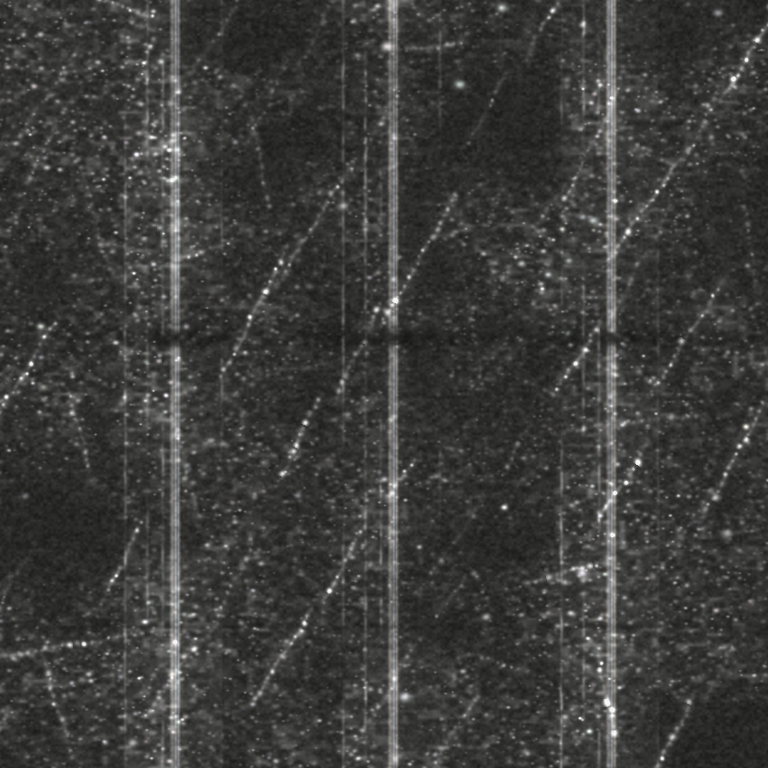
Reproduce this texture procedurally as a Shadertoy shader.

```glsl
// Dark speckled plate with pale vertical rails, faint guide lines and dotted scratches.
// Cellular grains give the specks, beads along rotated segments give the scratches,
// and distances to the nearest rail give the rails, guides and haze.

#define RAIL_START 0.228
#define RAIL_STEP 0.284
#define RAIL_HALF_WIDTH 0.0064
#define RAIL_LIGHT 0.29
#define BAND_HEIGHT 0.560
#define SCRATCHES 58
#define BEAD_STEP 0.0105
#define BEAD_LIGHT 1.05
#define SPECK_LIGHT 0.52
#define FLOOR_LIGHT 0.094
#define FLOOR_NOISE 0.112

float hash(vec2 p) {
    vec3 q = fract(p.xyx * 0.1031);
    q += dot(q, q.yzx + 33.33);
    return fract((q.x + q.y) * q.z);
}

vec2 hash2(vec2 p) {
    return vec2(hash(p), hash(p + 71.7));
}

float noise(vec2 p) {
    vec2 id = floor(p), f = fract(p);
    f = f * f * (3.0 - 2.0 * f);
    float low = mix(hash(id), hash(id + vec2(1, 0)), f.x);
    float high = mix(hash(id + vec2(0, 1)), hash(id + vec2(1, 1)), f.x);
    return mix(low, high, f.y);
}

float bell(float x, float width) {
    return exp(-x * x / (width * width));
}

// Freely jittered grains, one per cell; a higher rarity leaves fewer bright ones
vec3 grains(vec2 uv, float cells, float radius, float rarity) {
    vec2 p = uv * cells + cells * 0.37;
    vec3 sum = vec3(0.0);
    for (int k = 0; k < 4; k++) {
        vec2 id = floor(p - 0.5) + vec2(k & 1, k >> 1);
        float size = radius * (0.55 + 0.7 * hash(id + 13.1));
        vec2 d = (p - id - hash2(id + 5.3)) / (cells * size);
        d.x *= 0.8;
        vec3 tint = 1.0 + 0.10 * (vec3(hash(id + 2.1), hash(id + 4.7), hash(id + 8.9)) - 0.5);
        sum += tint * pow(hash(id + 29.0), rarity) * exp(-dot(d, d));
    }
    return sum;
}

// Beads of uneven size strung along one segment, spread evenly over the canvas
float scratch(vec2 uv, float index) {
    vec2 seed = vec2(index * 3.7 + 1.0, index * 1.9 + 17.0);
    float kind = hash(seed + 3.0), vary = hash(seed + 9.0) - 0.5;
    float reach = mix(0.04, 0.13, hash(seed + 23.0));
    float angle = 1.04 + 0.20 * vary;
    if (kind > 0.64) angle = 1.78 + 0.20 * vary;
    if (kind > 0.80) {
        angle = (vary > 0.0 ? 0.06 : -0.20) + 0.4 * vary;
        reach *= 1.2;
    }
    vec2 along = vec2(cos(angle), sin(angle));
    vec2 offset = uv - fract(index * vec2(0.7549, 0.5698) + 0.31);
    float s = dot(offset, along);
    float t = dot(offset, vec2(-along.y, along.x));
    if (abs(s) > reach || abs(t) > 0.018) return 0.0;

    t += 0.0015 * sin(s * 70.0 + index);
    float id = floor(s / BEAD_STEP);
    vec2 key = vec2(id + 60.0, index + 7.0);
    vec2 jitter = hash2(key);
    vec2 d = vec2(s - (id + 0.3 + 0.4 * jitter.x) * BEAD_STEP, t - (jitter.y - 0.5) * 0.005);
    float size = 0.0021 + 0.0021 * pow(hash(key + 11.0), 2.0);
    float bead = (0.08 + pow(hash(key + 31.0), 1.8)) * exp(-dot(d, d) / (size * size));
    float trail = 0.22 * bell(t, 0.0028) * noise(vec2(s * 200.0, index));
    float glow = 0.05 * bell(t, 0.008);
    float fade = 1.0 - smoothstep(0.6 * reach, reach, abs(s));
    return (bead + trail + glow) * fade * (0.18 + 0.82 * pow(hash(seed + 53.0), 1.5));
}

// Soft gritty vertical line, broken along its height
float guide(float d, float y, float key) {
    float gate = smoothstep(0.35, 0.65, noise(vec2(key * 5.1, y * 8.0 + key)));
    float grit = 0.15 + 1.5 * pow(noise(vec2(key * 9.7, y * 115.0)), 2.0);
    float wander = 0.0012 * (noise(vec2(key * 3.3, y * 60.0)) - 0.5);
    return bell(d + wander, 0.0023) * gate * grit;
}

void mainImage(out vec4 fragColor, in vec2 fragCoord) {
    vec2 uv = fragCoord / iResolution.xy;
    float rail = clamp(round((uv.x - RAIL_START) / RAIL_STEP), 0.0, 2.0);
    float d = uv.x - RAIL_START - rail * RAIL_STEP;

    // Floor and haze
    float fine = 0.55 * noise(uv * vec2(170.0, 230.0)) + 0.45 * noise(uv * 310.0 + 40.0);
    float patches = noise(uv * 6.0 + 3.0) * 0.55 + noise(uv * 17.0) * 0.45;
    patches = smoothstep(0.25, 0.80, patches);
    float nearRail = bell(d + 0.025, 0.045);
    float density = 0.12 + 1.1 * patches + 0.65 * nearRail;
    float light = FLOOR_LIGHT + FLOOR_NOISE * fine + 0.022 * patches + 0.012 * nearRail;
    float mottle = noise(uv * vec2(95.0, 150.0) + 9.0);
    light += 0.15 * density * mottle * mottle * mottle;
    float panel = smoothstep(-0.067, -0.064, d) * (1.0 - smoothstep(0.060, 0.063, d));
    float panelGate = smoothstep(0.42, 0.60, noise(vec2(rail * 4.0 + 2.0, uv.y * 9.0)));
    light += 0.05 * panel * panelGate * noise(vec2(uv.x * 35.0, uv.y * 150.0));
    vec3 color = light * vec3(1.0, 1.0, 0.98);

    // Scattered specks, clustered in patches and beside the rails
    vec3 specks = 0.50 * grains(uv, 135.0, 0.0024, 5.0);
    specks += grains(uv, 76.0, 0.0027, 13.0);
    color += SPECK_LIGHT * density * specks;
    color += 0.9 * grains(uv, 27.0, 0.0042, 32.0);

    // Dotted scratches
    float beads = 0.0;
    for (int i = 0; i < SCRATCHES; i++) beads += scratch(uv, float(i));
    color += BEAD_LIGHT * beads;

    // Guide lines
    float guides = guide(d + 0.065, uv.y, rail + 1.0) + guide(d + 0.036, uv.y, rail + 5.0);
    guides += 0.9 * guide(d + 0.016, uv.y, rail + 9.0) + 0.5 * guide(d - 0.061, uv.y, rail + 13.0);
    color += 0.20 * guides;

    // Rails with warm and cool strands
    float body = 1.0 - smoothstep(RAIL_HALF_WIDTH - 0.0022, RAIL_HALF_WIDTH + 0.0022, abs(d));
    float wear = 0.65 + 0.5 * noise(vec2(rail * 7.0, uv.y * 9.0)) + 0.25 * (fine - 0.5);
    float strands = 0.72 + 0.2 * bell(d + 0.0035, 0.0016) + 0.5 * bell(d - 0.0008, 0.0014);
    strands += 0.3 * bell(d - 0.0046, 0.0014);
    vec3 strandTint = 1.0 + 0.09 * sin(d * 700.0 + rail) * vec3(-1.0, -0.1, 1.0);
    float gap = bell(uv.y - BAND_HEIGHT, 0.011);
    color += RAIL_LIGHT * body * wear * strands * strandTint * (1.0 - 0.85 * gap);
    color += 0.03 * bell(d, 0.014);

    // Dark cross bands
    float bandReach = 0.35 + 0.65 * bell(d, 0.09);
    color *= 1.0 - 0.36 * gap * bandReach;
    color *= 1.0 - 0.18 * bell(uv.y - 0.184, 0.004) * bandReach;

    fragColor = vec4(clamp(color, 0.0, 0.96), 1.0);
}
```
